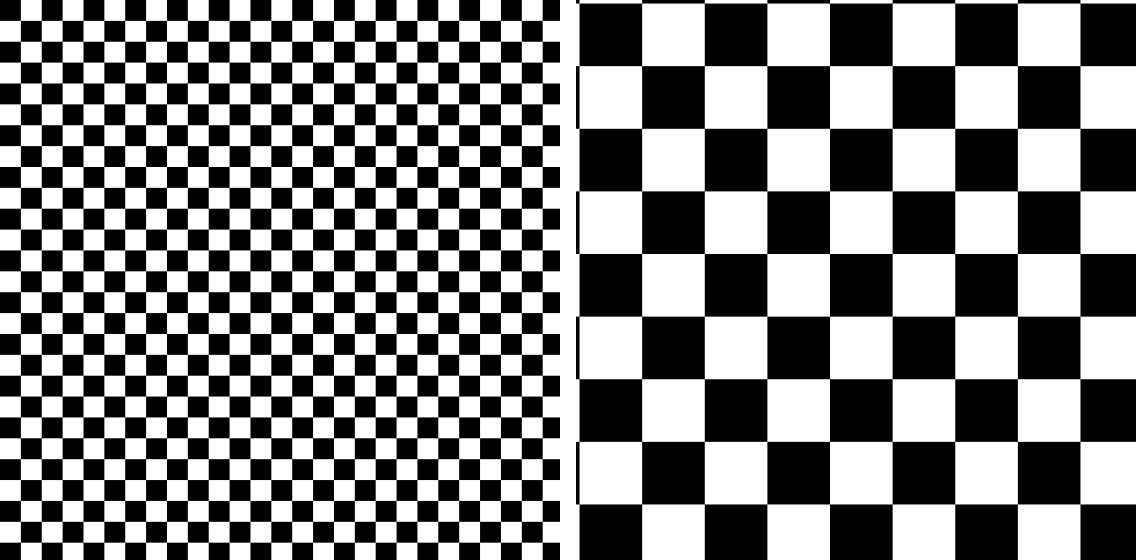
Left, the full canvas; right, a detail of the centre.
This pattern is drawn by a three.js fragment shader. Its source:

```glsl
// A black and white checkerboard of square cells, laid out from the top left
// corner and cut off part way through the last column and the bottom row.
// Each axis is a square wave with softened steps; their product is the checker.

varying vec2 vUv;

const float CELLS_PER_SIDE = 26.83;
const vec3 BLACK = vec3(0.0);
const vec3 WHITE = vec3(1.0);

// Square wave per axis: +1 in even cells, -1 in odd cells.
// Each step is a linear ramp of the given width, in cells.
vec2 squareWave(vec2 p, vec2 rampWidth) {
  vec2 phase = 2.0 * fract(0.5 * (p + 0.5));
  vec2 edgeDistance = 0.5 - abs(phase - 1.0);
  return clamp(2.0 * edgeDistance / rampWidth, -1.0, 1.0);
}

// Share of white at p: 0 where both waves agree, 1 where they differ.
float checker(vec2 p, vec2 rampWidth) {
  vec2 wave = squareWave(p, rampWidth);
  return 0.5 - 0.5 * wave.x * wave.y;
}

void main() {
  // Cell coordinates, counted across and down from the top left corner
  vec2 cell = CELLS_PER_SIDE * vec2(vUv.x, 1.0 - vUv.y);

  // One screen sample wide, so edges stay crisp at any size
  vec2 rampWidth = max(fwidth(cell), vec2(0.0001));

  gl_FragColor = vec4(mix(BLACK, WHITE, checker(cell, rampWidth)), 1.0);
}
```
